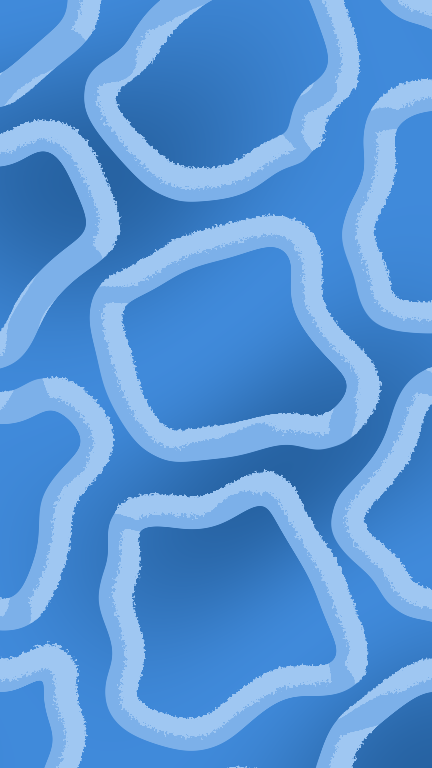
Write a Shadertoy shader that draws this pattern.

```glsl
#define CELL_SIZE vec2(0.59, 0.63)
#define JITTER 0.24
#define ROUNDING 24.0
#define RING_INSET 0.066
#define RING_HALF 0.037
#define CHALK_DEPTH 1.2
#define GRAIN_SCALE 170.0
#define LIGHT_DIR vec2(0.75, 0.66)
#define BASE_BLUE vec3(0.25, 0.54, 0.855)
#define DEEP_BLUE vec3(0.15, 0.385, 0.635)
#define RING_BLUE vec3(0.485, 0.69, 0.915)
#define CHALK_BLUE vec3(0.625, 0.78, 0.95)

vec2 hash2(vec2 p) {
    vec3 q = fract(p.xyx * vec3(0.1031, 0.1030, 0.0973));
    q += dot(q, q.yzx + 33.33);
    return fract((q.xx + q.yz) * q.zy);
}

// Jittered centre of a cell; odd columns are staggered
vec2 cellCentre(vec2 id) {
    vec2 jitter = JITTER * (hash2(id + 17.0) - 0.5);
    float stagger = 0.43 * mod(id.x, 2.0);
    return (id + jitter + vec2(0.0, stagger)) * CELL_SIZE + vec2(0.5, 0.34);
}

// Layered sines bend the cell outlines
vec2 bend(vec2 p) {
    p += 0.034 * sin(p.yx * vec2(13.0, 14.5) + vec2(0.6, 2.1));
    return p + 0.012 * sin(p.yx * vec2(27.0, 24.0) + vec2(4.0, 1.2));
}

// Rounded distance to the border of the nearest cell
float cellField(vec2 p) {
    p = bend(p);
    vec2 base = round((p - vec2(0.5, 0.34)) / CELL_SIZE);
    vec2 nearId = base, nearVec = vec2(0.0);
    float best = 1e3;
    for (int j = -1; j <= 1; j++)
    for (int i = -1; i <= 1; i++) {
        vec2 id = base + vec2(i, j);
        vec2 v = cellCentre(id) - p;
        if (dot(v, v) < best) { best = dot(v, v); nearVec = v; nearId = id; }
    }
    float sum = 0.0;
    for (int j = -2; j <= 2; j++)
    for (int i = -2; i <= 2; i++) {
        if (i == 0 && j == 0) continue;
        vec2 v = cellCentre(nearId + vec2(i, j)) - p;
        float border = dot(0.5 * (v + nearVec), normalize(v - nearVec));
        sum += exp(-ROUNDING * border);
    }
    return -log(sum) / ROUNDING;
}

// Cellular grain, roughly -0.5 to 0.5
float grain(vec2 p) {
    vec2 id = floor(p);
    float nearest = 2.0;
    for (int j = -1; j <= 1; j++)
    for (int i = -1; i <= 1; i++) {
        vec2 cell = id + vec2(i, j);
        nearest = min(nearest, length(cell + hash2(cell) - p));
    }
    return clamp(nearest * 1.2 - 0.55, -0.5, 0.5);
}

// Broad soft shadows
vec3 background(vec2 p) {
    vec2 q = p - vec2(0.62, 0.67) + 0.05 * sin(p.yx * 5.0);
    float along = dot(q, vec2(-0.505, 0.974));
    float across = dot(q, vec2(0.888, 0.460));
    float shade = (0.5 + 0.5 * cos(6.9 * along)) * (0.5 + 0.5 * cos(4.3 * across));
    return mix(BASE_BLUE, DEEP_BLUE, shade);
}

void mainImage(out vec4 fragColor, in vec2 fragCoord) {
    vec2 p = fragCoord / iResolution.x;
    float pixel = 1.0 / iResolution.x;

    // Gradient keeps the stroke width even
    float field = cellField(p), e = 0.004;
    vec2 grad = vec2(cellField(p + vec2(e, 0.0)), cellField(p + vec2(0.0, e))) - field;
    grad /= e;
    float slope = max(length(grad), 0.35);
    float outward = (RING_INSET - field) / slope / RING_HALF;
    float soft = pixel / RING_HALF;
    float ring = 1.0 - smoothstep(-0.5 * soft, 0.5 * soft, abs(outward) - 1.0);

    // Chalk follows the lit edge and tapers where the light changes side
    float facing = dot(-grad / slope, LIGHT_DIR);
    facing += 0.3 * sin(6.0 * p.x + 2.0 * sin(5.0 * p.y));
    float strength = smoothstep(0.0, 0.45, abs(facing));
    float edge = outward * (facing < 0.0 ? -1.0 : 1.0);
    float rough = strength * (grain(p * GRAIN_SCALE) + 0.6 * grain(p * GRAIN_SCALE * 0.43));
    float inner = edge - 1.0 + CHALK_DEPTH * strength + 0.35 * rough;
    float outer = 1.0 + 0.06 * strength - edge + 0.22 * rough;
    float chalk = smoothstep(-0.5 * soft, 0.5 * soft, min(inner, outer));
    chalk *= smoothstep(0.0, 0.1, strength);

    vec3 color = mix(background(p), RING_BLUE, ring);
    color = mix(color, CHALK_BLUE, chalk);
    fragColor = vec4(color, 1.0);
}
```
